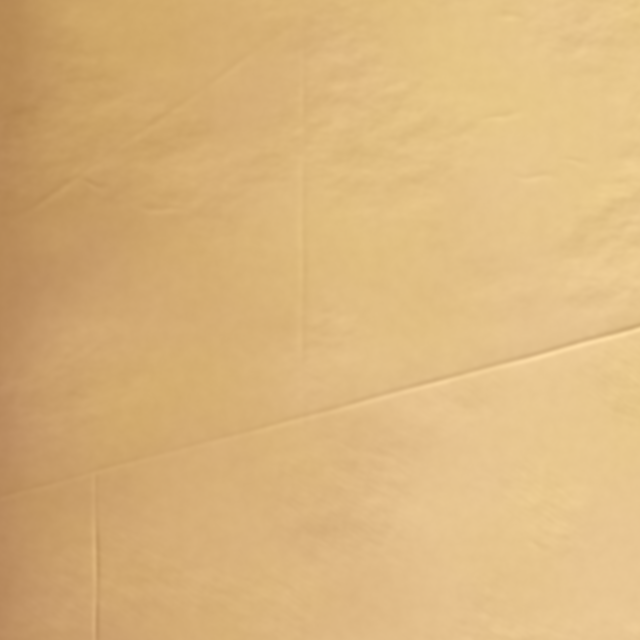
Give the GLSL for this texture, as a Shadertoy shader.

```glsl
// Warm tan paper lit from the right, with faint fold creases, patchy wrinkles and fine grain.

const vec3 SHADOW_TAN = vec3(0.715, 0.540, 0.350);
const vec3 MID_TAN    = vec3(0.830, 0.675, 0.442);
const vec3 LIGHT_TAN  = vec3(0.908, 0.782, 0.555);
const vec3 ROSY_TINT  = vec3(0.003, -0.003, 0.026);

vec2 hash2(vec2 p) {
    vec3 q = fract(p.xyx * vec3(0.1031, 0.1030, 0.0973));
    q += dot(q, q.yzx + 33.33);
    return fract((q.xx + q.yz) * q.zy);
}

float cornerSlope(vec2 cell, vec2 corner, vec2 f) {
    float angle = 6.2832 * hash2(cell + corner + 57.0).x;
    return dot(vec2(cos(angle), sin(angle)), f - corner);
}

float gradientNoise(vec2 p) {
    vec2 cell = floor(p), f = fract(p);
    vec2 u = f * f * f * (f * (f * 6.0 - 15.0) + 10.0);
    float low = mix(cornerSlope(cell, vec2(0, 0), f), cornerSlope(cell, vec2(1, 0), f), u.x);
    float high = mix(cornerSlope(cell, vec2(0, 1), f), cornerSlope(cell, vec2(1, 1), f), u.x);
    return mix(low, high, u.y);
}

float fbm(vec2 p, int octaves) {
    float sum = 0.0, amplitude = 1.0;
    for (int i = 0; i < octaves; i++) {
        sum += amplitude * gradientNoise(p);
        p = mat2(1.6, 1.2, -1.2, 1.6) * p + 7.3;
        amplitude *= 0.5;
    }
    return sum;
}

vec2 rotate(vec2 p, float angle) {
    float c = cos(angle), s = sin(angle);
    return vec2(c * p.x + s * p.y, c * p.y - s * p.x);
}

// Height of stretched wrinkles that run along the given angle
float wrinkleHeight(vec2 p, float angle) {
    return fbm(rotate(p, angle) * vec2(5.0, 9.0) + 3.0, 5);
}

// Relief shading of the wrinkles, lit from below right
float wrinkleRelief(vec2 p, float angle) {
    vec2 toLight = vec2(0.004, -0.008);
    return wrinkleHeight(p, angle) - wrinkleHeight(p + toLight, angle);
}

// Fold from a to b: dark on its left side, light on its right, faded at both ends
float crease(vec2 p, vec2 a, vec2 b, float width, float fade) {
    vec2 along = normalize(b - a);
    float len = length(b - a);
    float t = dot(p - a, along);
    float u = dot(p - a, vec2(-along.y, along.x)) / width;
    float ends = smoothstep(-fade, fade, t) * smoothstep(-fade, fade, len - t);
    return -2.33 * u * exp(-u * u) * ends;
}

// Short scattered puckers
float puckers(vec2 p) {
    float sum = 0.0;
    vec2 bend = vec2(0.0, 0.010 * gradientNoise(p * 25.0));
    for (int i = 0; i < 7; i++) {
        vec2 center = hash2(vec2(float(i) + 2.0, 11.0));
        vec2 shape = hash2(vec2(float(i), 29.0));
        vec2 reach = rotate(vec2(0.01 + 0.02 * shape.x, 0.0), shape.y * 1.4 - 0.4);
        sum += crease(p + bend, center - reach, center + reach, 0.006, 0.02);
    }
    return sum;
}

float foldShading(vec2 p) {
    vec2 q = p + 0.003 * vec2(gradientNoise(p * 9.0), gradientNoise(p * 9.0 + 40.0));
    vec2 foldStart = vec2(-0.05, 0.209), foldEnd = vec2(1.1, 0.515);
    float wear = clamp(0.9 + 1.5 * fbm(p * 11.0 + 5.0, 2), 0.25, 1.6);
    float strength = mix(0.17, 1.0, smoothstep(0.25, 1.05, p.x)) * mix(wear, 1.0, p.x);
    float shade = 0.085 * strength * crease(q, foldStart, foldEnd, 0.0052, 0.1);
    shade += 0.016 * strength * crease(q, foldStart, foldEnd, 0.020, 0.1);
    shade += 0.013 * wear * crease(q, vec2(0.03, 0.66), vec2(0.42, 0.932), 0.0065, 0.08);
    shade += 0.012 * wear * crease(q, vec2(0.473, 0.90), vec2(0.473, 0.355), 0.0060, 0.08);
    shade += 0.030 * wear * crease(q, vec2(0.150, 0.255), vec2(0.150, -0.1), 0.0048, 0.012);
    return shade;
}

// Broad light: falloff at the left edge, gentle rise to the right
float paperLight(vec2 p) {
    float light = 0.31 + 0.60 * smoothstep(-0.1, 1.0, p.x);
    light -= 0.25 * exp(-p.x * 16.0);
    light -= 0.10 * smoothstep(0.55, 0.0, p.x) * smoothstep(0.3, 1.0, p.y);
    return light + 0.12 * fbm(p * vec2(3.2, 4.5) + 12.0, 4);
}

vec3 paperColor(float light) {
    vec3 dim = mix(SHADOW_TAN, MID_TAN, smoothstep(0.0, 0.5, light));
    return mix(dim, LIGHT_TAN, smoothstep(0.4, 0.95, light));
}

void mainImage(out vec4 fragColor, in vec2 fragCoord) {
    vec2 p = fragCoord / iResolution.xy;

    // Base tone with rosy and golden patches
    vec3 color = paperColor(paperLight(p));
    float rosy = 0.8 - 1.1 * p.y + 1.1 * fbm(p * 4.0 + 31.0, 4);
    color += ROSY_TINT * clamp(rosy, -0.6, 0.9);

    // Patchy wrinkles: they rise above the fold and fall below it
    float above = smoothstep(-0.15, 0.15, p.y - 0.222 - 0.266 * p.x);
    float relief = mix(wrinkleRelief(p, -0.55), wrinkleRelief(p, 0.2), above);
    float patches = smoothstep(-0.25, 0.4, fbm(p * 4.5 + 70.0, 2));
    float shade = 0.15 * relief * patches * mix(0.5, 1.1, p.x);
    shade += 0.022 * puckers(p) + foldShading(p);

    // Fine fiber grain
    shade += 0.012 * fbm(p * 48.0, 3);
    color += shade * vec3(0.95, 1.0, 0.95);

    fragColor = vec4(clamp(color, 0.0, 1.0), 1.0);
}
```
